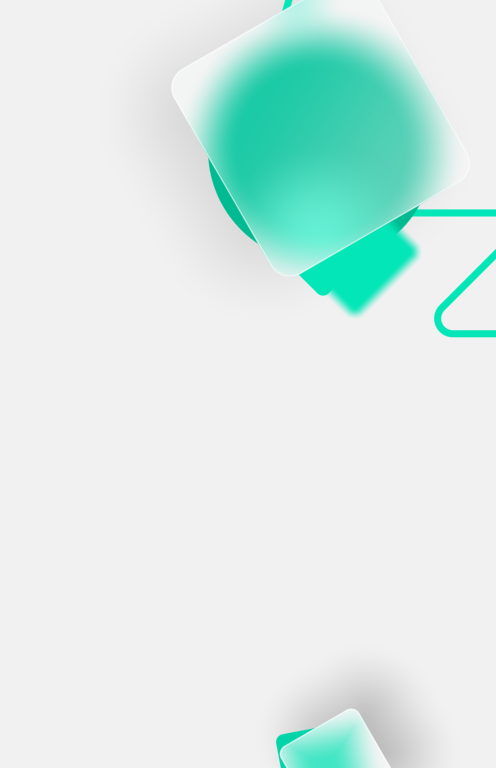
Give the GLSL for this background, as a Shadertoy shader.

```glsl
const vec3 PAPER = vec3(0.945);
const vec3 FROST = vec3(0.953, 0.957, 0.955);
const vec3 MINT = vec3(0.01, 0.90, 0.72);
const vec3 TILE_GREEN = vec3(0.0, 0.83, 0.66);
const vec3 DISC_GREEN = vec3(0.0, 0.73, 0.57);
const vec3 GLASS_DEEP = vec3(0.10, 0.79, 0.65);
const vec3 GLASS_PALE = vec3(0.36, 0.82, 0.72);
const vec3 GLASS_GLOW = vec3(0.39, 0.94, 0.83);

// Positions and sizes are in canvas heights
const float CARD_TILT = 0.5236;
const float DIAMOND_TILT = 0.7854;
const float TILE_TILT = 0.187;
const vec2 CARD_POS = vec2(0.4176, 0.8366);
const vec2 CARD_HALF = vec2(0.1478, 0.1543);
const float CARD_ROUND = 0.0286;
const vec2 DISC_POS = vec2(0.418, 0.8047);
const float DISC_RADIUS = 0.1471;
const vec2 DIAMOND_POS = vec2(0.4206, 0.6992);
const vec2 SOFT_POS = vec2(0.4622, 0.6719);
const vec2 SMALL_POS = vec2(0.4414, -0.0005);
const vec2 SMALL_HALF = vec2(0.059, 0.0612);
const vec2 TILE_POS = vec2(0.4232, -0.0026);
const vec2 WEDGE_POS = vec2(0.5898, 0.5853);
const float WEDGE_ROUND = 0.0199;
const float STROKE = 0.0046;
const float GLASS_BLUR = 0.042;
const float RIM_WIDTH = 0.0012;

vec2 rotate(vec2 p, float angle) {
    float c = cos(angle), s = sin(angle);
    return vec2(c * p.x + s * p.y, c * p.y - s * p.x);
}

float roundBox(vec2 p, vec2 halfSize, float radius, float tilt) {
    vec2 q = abs(rotate(p, tilt)) - halfSize + radius;
    return length(max(q, 0.0)) + min(max(q.x, q.y), 0.0) - radius;
}

float segment(vec2 p, vec2 a, vec2 b) {
    vec2 ab = b - a;
    return length(p - a - ab * clamp(dot(p - a, ab) / dot(ab, ab), 0.0, 1.0));
}

// Open wedge pointing left, one side level and one rising at 45 degrees
float wedge(vec2 p) {
    float halfAngle = 0.3927;
    vec2 q = rotate(p, halfAngle);
    q.y = abs(q.y);
    vec2 side = vec2(cos(halfAngle), sin(halfAngle));
    float across = side.x * q.y - side.y * q.x;
    return length(q - side * max(dot(q, side), 0.0)) * sign(across);
}

// Coverage of a distance field with the given softness
float fill(float d, float softness) {
    return 1.0 - smoothstep(-softness, softness, d);
}

float shadow(float d, float inner, float outer) {
    return 1.0 - smoothstep(-inner, outer, d);
}

vec3 addGlass(vec3 below, vec3 glass, float d, float rimGlow, float px) {
    float rim = fill(abs(d + RIM_WIDTH) - 0.5 * RIM_WIDTH, px);
    return mix(below, mix(glass, vec3(1.0), rimGlow * rim), fill(d, px));
}

void mainImage(out vec4 fragColor, in vec2 fragCoord) {
    vec2 p = fragCoord / iResolution.y;
    float px = 0.8 / iResolution.y;
    vec3 color = PAPER;

    // Cast shadows
    float bigShade = roundBox(p - vec2(0.371, 0.824), vec2(0.12), 0.05, CARD_TILT);
    float smallShade = roundBox(p - vec2(0.466, 0.03), vec2(0.045), 0.02, CARD_TILT);
    color *= 1.0 - 0.115 * shadow(bigShade, 0.06, 0.11);
    color *= 1.0 - 0.24 * shadow(smallShade, 0.05, 0.085);

    // Outlined strokes
    float lines = segment(p, vec2(0.527, 0.7227), vec2(2.0, 0.7227));
    lines = min(lines, abs(wedge(p - WEDGE_POS) - WEDGE_ROUND));
    lines = min(lines, segment(p, vec2(0.378, 1.007), vec2(0.372, 0.985)));
    color = mix(color, MINT, fill(lines - STROKE, px));

    // Disc and diamonds behind the large card
    float disc = length(p - DISC_POS) - DISC_RADIUS;
    color = mix(color, DISC_GREEN, fill(disc, px));
    float diamond = roundBox(p - DIAMOND_POS, vec2(0.0625), 0.0104, DIAMOND_TILT);
    color = mix(color, MINT, fill(diamond, px));
    float softDiamond = roundBox(p - SOFT_POS, vec2(0.06), 0.012, DIAMOND_TILT);
    color = mix(color, MINT, fill(softDiamond, 0.009));

    // Large frosted card
    float across = dot(p - vec2(0.33, 0.905), vec2(4.1, -2.5));
    vec3 tint = mix(GLASS_DEEP, GLASS_PALE, smoothstep(0.0, 1.25, across));
    float glow = 1.0 - smoothstep(0.0, 0.13, length(p - vec2(0.415, 0.69)));
    tint = mix(tint, GLASS_GLOW, glow);
    vec3 glass = mix(FROST, tint, fill(disc, GLASS_BLUR));
    float topHaze = 1.0 - smoothstep(0.0, 0.065, length(p - vec2(0.385, 0.995)));
    glass = mix(glass, GLASS_GLOW, 0.4 * topHaze);
    float card = roundBox(p - CARD_POS, CARD_HALF, CARD_ROUND, CARD_TILT);
    color = addGlass(color, glass, card, 0.65, px);

    // Small tile and its frosted card
    float tile = roundBox(p - TILE_POS, vec2(0.056), 0.0104, TILE_TILT);
    color = mix(color, TILE_GREEN, fill(tile, px));
    vec3 tileTint = mix(GLASS_GLOW, TILE_GREEN, 0.35);
    glass = mix(FROST, tileTint, fill(tile + 0.012, 0.035));
    float smallCard = roundBox(p - SMALL_POS, SMALL_HALF, 0.0125, CARD_TILT);
    color = addGlass(color, glass, smallCard, 0.65, px);

    fragColor = vec4(color, 1.0);
}
```
